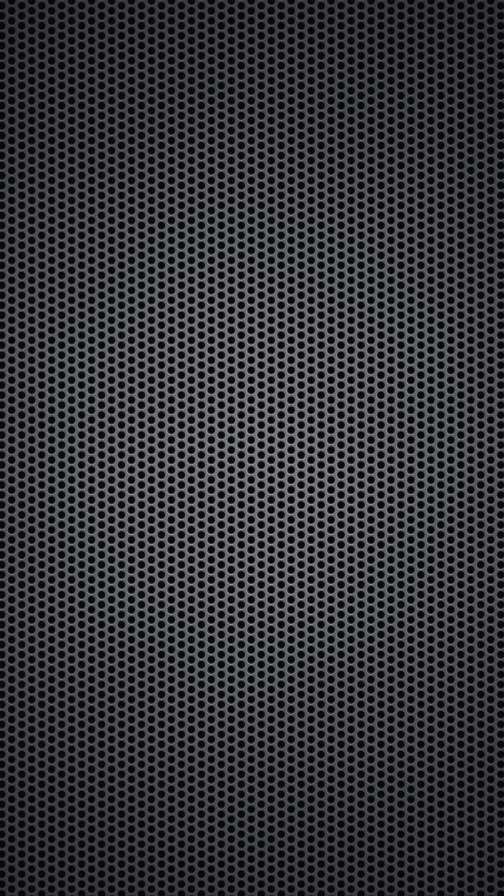
Write a WebGL 1 fragment shader that draws this pattern.

```glsl
precision highp float;

// Perforated dark metal sheet: round holes in tight vertical chains, with every
// second column shifted by half a pitch. Each hole has a dim inner wall and a
// thin bright lip; an elliptical glow and layered sines vary the sheet.

uniform vec2 u_resolution;

const float COLUMNS = 50.5;        // hole columns across the canvas width
const float ROW_PITCH = 1.0;       // lengths are in column spacings
const float CORE_RADIUS = 0.335;
const float OPENING_RADIUS = 0.395;
const float LIP_WIDTH = 0.085;
const vec2 LATTICE_SHIFT = vec2(0.16, 0.15);
const vec2 CORE_SHIFT = vec2(0.015, 0.04);
const vec2 LIP_LIGHT = vec2(-0.35, -0.94);

const vec3 METAL_TINT = vec3(0.98, 0.99, 1.035);
const vec3 CORE_COLOR = vec3(0.036, 0.037, 0.045);

// Offset from the nearest centre of a rectangular lattice.
vec2 rectOffset(vec2 p, vec2 size) {
  return mod(p + 0.5 * size, size) - 0.5 * size;
}

// Offset from the nearest hole: two rectangular lattices, half a cell apart.
vec2 staggeredOffset(vec2 p, float rowPitch) {
  vec2 size = vec2(2.0, rowPitch);
  vec2 a = rectOffset(p, size);
  vec2 b = rectOffset(p - 0.5 * size, size);
  return dot(a, a) < dot(b, b) ? a : b;
}

// Coverage of a disc, smoothed over one pixel.
float disc(float dist, float radius, float pixel) {
  return clamp(0.5 + (radius - dist) / pixel, 0.0, 1.0);
}

// Brightness of the sheet, fading from the centre to the edges.
float sheetGlow(vec2 uv) {
  vec2 v = uv - 0.5;
  return 0.125 + 0.325 * exp(-2.0 * v.x * v.x - 4.8 * v.y * v.y);
}

// Slow, faint unevenness from layered sines.
float unevenness(vec2 p) {
  return 0.6 * sin(p.x * 0.31 + 1.7 * sin(p.y * 0.12))
       + 0.4 * sin(p.y * 0.47 + 1.3 * sin(p.x * 0.21));
}

void main() {
  vec2 uv = gl_FragCoord.xy / u_resolution;
  float pixel = COLUMNS / u_resolution.x;
  vec2 p = gl_FragCoord.xy * pixel;

  vec2 offset = staggeredOffset(p - LATTICE_SHIFT, ROW_PITCH);
  float dist = length(offset);
  vec2 outward = offset / max(dist, 0.001);

  // Sheet
  float light = sheetGlow(uv) * (1.0 + 0.02 * unevenness(p));
  vec3 color = METAL_TINT * light;

  // Lip: a thin ring, brightest on its lower side
  float opening = disc(dist, OPENING_RADIUS, pixel);
  float lip = disc(dist, OPENING_RADIUS + LIP_WIDTH, pixel) - opening;
  color *= 1.0 + lip * (0.14 + 0.4 * dot(outward, LIP_LIGHT));

  // Inner wall, more visible below, then the dark core
  float facing = 0.5 + 0.5 * dot(outward, LIP_LIGHT);
  vec3 wall = METAL_TINT * light * mix(0.3, 0.65, facing);
  color = mix(color, wall, opening);
  float core = disc(length(offset - CORE_SHIFT), CORE_RADIUS, pixel);
  color = mix(color, CORE_COLOR * (0.65 + light), core);

  gl_FragColor = vec4(color, 1.0);
}
```
